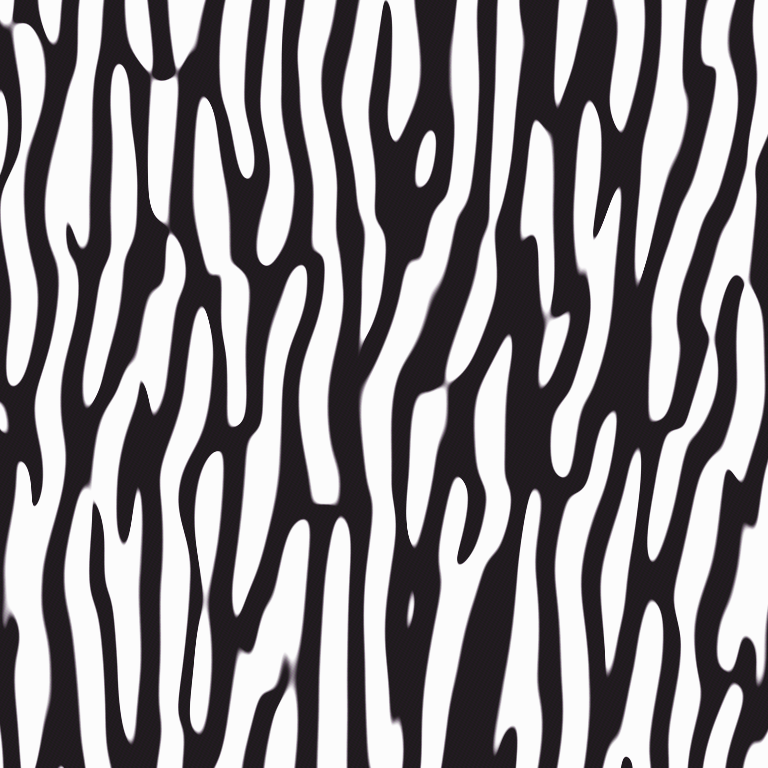
Write a WebGL 1 fragment shader that draws this pattern.

```glsl
precision highp float;

uniform vec2 u_resolution;

const float TAU = 6.2831853;

// Stripe layout, in canvas units
const float STRIPES = 16.2;                 // stripes across the canvas
const vec2 CELL = vec2(0.085, 0.175);       // reach of one wave packet
const float LEAN_LEFT = 0.03;               // sideways drift per unit height
const float LEAN_RIGHT = 0.17;
const float LEAN_SPREAD = 0.12;
const vec2 WOBBLE_SCALE = vec2(5.0, 8.0);
const float WOBBLE = 0.022;

// Stripe profile
const float WIDEN = 0.45;                   // fattens the light stripes
const float PINCH = 0.25;                   // tapers them where waves cancel
const float EDGE = 0.0019;                  // half width of the soft edge

// Colours
const vec3 WHITE = vec3(0.99);
const vec3 PLUM_BLACK = vec3(0.14, 0.10, 0.14);
const vec3 GREEN_BLACK = vec3(0.11, 0.11, 0.10);
const vec3 RIM_TINT = vec3(-0.03, -0.09, -0.02);
const float WEAVE_PERIOD = 0.0058;

float hash(vec2 p) {
  vec3 q = fract(vec3(p.xyx) * vec3(0.1031, 0.1030, 0.0973));
  q += dot(q, q.yzx + 33.33);
  return fract((q.x + q.y) * q.z);
}

float valueNoise(vec2 p) {
  vec2 i = floor(p);
  vec2 f = fract(p);
  f = f * f * (3.0 - 2.0 * f);
  float low = mix(hash(i), hash(i + vec2(1.0, 0.0)), f.x);
  float high = mix(hash(i + vec2(0.0, 1.0)), hash(i + vec2(1.0)), f.x);
  return mix(low, high, f.y);
}

// Complex sum of randomly phased, elongated wave packets (rms length 1)
vec2 waveField(vec2 p) {
  vec2 base = floor(p / CELL);
  vec2 sum = vec2(0.0);
  for (int j = -1; j <= 1; j++) {
    for (int i = -1; i <= 1; i++) {
      vec2 cell = base + vec2(float(i), float(j));
      for (int k = 0; k < 3; k++) {
        vec2 seed = cell + 40.0 + 71.0 * float(k);
        vec2 center = cell + vec2(hash(seed), hash(seed + 311.7));
        vec2 d = p / CELL - center;
        float envelope = max(0.0, 1.0 - dot(d, d));
        envelope *= envelope * envelope;

        float lean = mix(LEAN_LEFT, LEAN_RIGHT, center.x * CELL.x)
                   + LEAN_SPREAD * (2.0 * hash(seed + 523.3) - 1.0);
        vec2 offset = d * CELL;
        float phase = TAU * (STRIPES * (offset.x - lean * offset.y)
                    + hash(seed + 877.9));
        sum += envelope * vec2(cos(phase), sin(phase));
      }
    }
  }
  return sum / 1.16;
}

void main() {
  vec2 p = gl_FragCoord.xy / u_resolution.y;

  // Bent coordinates give the stripes their gentle wobble
  vec2 bent = p;
  bent.x += WOBBLE * (valueNoise(p * WOBBLE_SCALE + 17.0) - 0.5);

  // Even stripe width, tapering to points where the waves cancel
  vec2 wave = waveField(bent);
  float strength = max(length(wave), 0.08);
  float profile = wave.x / strength + WIDEN - PINCH / strength;
  float softness = max(EDGE, 0.7 / u_resolution.y) * TAU * STRIPES;
  float light = smoothstep(-softness, softness, profile);

  // Fine two-tone weave in the dark ground
  vec2 thread = TAU * p / WEAVE_PERIOD;
  float weave = 0.5 + 0.5 * sin(thread.x + 0.5 * thread.y) * sin(thread.y);
  vec3 dark = mix(GREEN_BLACK, PLUM_BLACK, smoothstep(0.2, 0.75, weave));

  // Slightly purple rim along the soft edges
  vec3 color = mix(dark, WHITE, light);
  color += RIM_TINT * 4.0 * light * (1.0 - light) * weave;

  gl_FragColor = vec4(color, 1.0);
}
```
